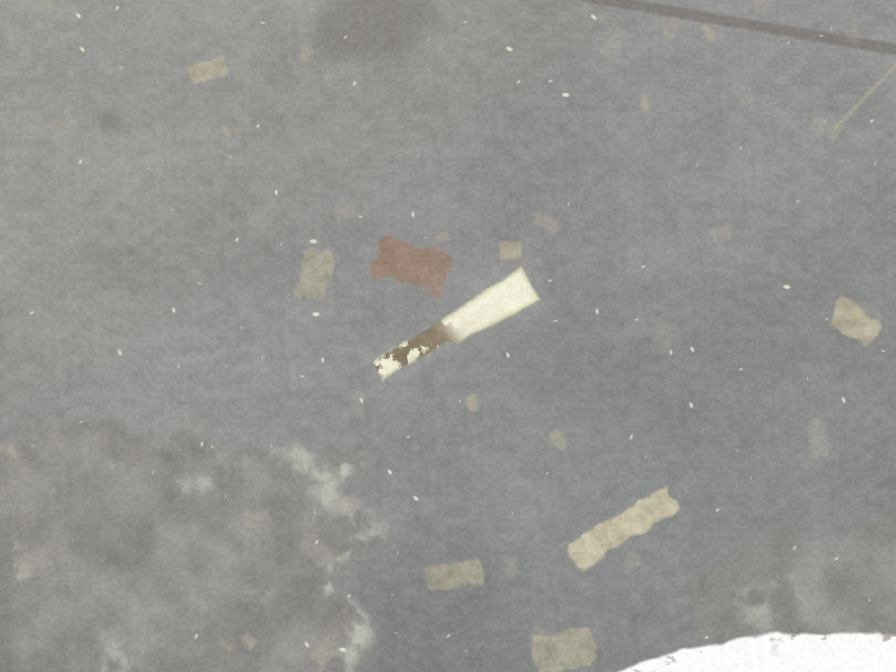
Give the GLSL for this texture, as a WebGL 1 fragment shader.

```glsl
precision highp float;
// Murky shallow water over silt, with pale shards, rocks and scattered grit.
uniform vec2 u_resolution;

#define SILT_DARK vec3(0.525, 0.537, 0.533)
#define SILT_HAZE vec3(0.618, 0.615, 0.597)
#define ROCK vec3(0.575, 0.562, 0.545)
#define CREAM vec3(0.91, 0.90, 0.82)
#define TAN vec3(0.71, 0.68, 0.58)
#define RUST vec3(0.61, 0.52, 0.46)
#define WEED vec3(0.49, 0.47, 0.45)
#define GRAIN 0.045
#define MOTTLE 0.075
#define SOFT 0.0035
#define GRIT_SHARE 0.13
#define STONE_SHARE 0.32

float hash(vec2 p) {
  return fract(sin(dot(p, vec2(127.1, 311.7))) * 43758.5453);
}

float noise(vec2 p) {
  vec2 i = floor(p), f = fract(p);
  f = f * f * (3.0 - 2.0 * f);
  return mix(mix(hash(i), hash(i + vec2(1, 0)), f.x),
             mix(hash(i + vec2(0, 1)), hash(i + vec2(1, 1)), f.x), f.y);
}

float fbm(vec2 p) {
  float sum = 0.0, gain = 0.5;
  for (int i = 0; i < 5; i++) {
    sum += gain * noise(p);
    p = mat2(1.6, 1.2, -1.2, 1.6) * p + 7.3;
    gain *= 0.5;
  }
  return sum;
}

float fill(float d, float w) { return 1.0 - smoothstep(-w, w, d); }

vec2 turn(vec2 p, float a) {
  float c = cos(a), s = sin(a);
  return vec2(c * p.x + s * p.y, c * p.y - s * p.x);
}

float box(vec2 p, vec2 size) {
  float r = 0.4 * min(size.x, size.y);
  vec2 d = abs(p) - size + r;
  return length(max(d, 0.0)) + min(max(d.x, d.y), 0.0) - r;
}

// Ragged stone fragment
float chip(vec2 p, vec2 centre, vec2 size, float angle) {
  float rag = (fbm(p * 45.0) - 0.48) * 0.9 * min(size.x, size.y);
  return fill(box(turn(p - centre, angle), size) + rag, SOFT);
}

float line(vec2 p, vec2 a, vec2 b, float width) {
  vec2 d = b - a;
  float t = clamp(dot(p - a, d) / dot(d, d), 0.0, 1.0);
  return fill(length(p - a - d * t) - width, SOFT);
}

// Small stones and bright grit, jittered in grid cells
vec3 scatter(vec3 col, vec2 p) {
  for (int k = 0; k < 5; k++) {
    float layer = float(k), cell = k < 2 ? 0.15 : 0.035 + 0.012 * layer;
    vec2 q = p / cell + layer * 17.3, id = floor(q);
    float pick = hash(id + 3.1), kind = hash(id + 8.7);
    vec2 at = (fract(q) - 0.3 - 0.4 * vec2(hash(id), hash(id + 5.3))) * cell;
    if (k < 2) {
      vec2 size = mix(vec2(0.008, 0.005), vec2(0.026, 0.014), kind);
      float d = box(turn(at, pick * 19.0), size) + 0.016 * (fbm(p * 50.0) - 0.45);
      float seen = step(pick, STONE_SHARE) * (0.25 + 0.5 * hash(id + 2.4));
      col = mix(col, mix(TAN, ROCK + 0.06, kind), seen * fill(d, 0.005));
    } else {
      at = turn(at, kind * 6.3) * vec2(0.7, 1.2);
      float d = length(at) - mix(0.0012, 0.0036, kind * kind);
      col = mix(col, CREAM, step(pick, GRIT_SHARE) * (0.4 + 0.5 * kind) * fill(d, 0.0018));
    }
  }
  return col;
}

// Long cream blade with a narrow, stained handle
vec3 blade(vec3 col, vec2 p) {
  vec2 q = turn(p - vec2(0.677, 0.512), 0.532);
  float body = smoothstep(-0.025, -0.005, q.x);
  float halfWidth = mix(0.015, 0.021 + 0.05 * max(q.x, 0.0), body);
  float side = abs(q.y - 0.004 * (1.0 - body)) - halfWidth;
  float d = max(side, abs(q.x) - 0.131) + 0.006 * (fbm(p * 60.0) - 0.48);
  float rim = smoothstep(-0.009, 0.0, max(side, q.x - 0.131));
  vec3 tone = mix(CREAM + 0.03, vec3(0.82, 0.83, 0.66), 0.7 * rim);
  float stain = smoothstep(0.43, 0.57, fbm(p * 75.0) + 0.12 * exp(-pow((q.x + 0.03) / 0.03, 2.0)));
  tone = mix(tone, vec3(0.55, 0.50, 0.42), stain * (1.0 - smoothstep(-0.03, 0.015, q.x)));
  col += 0.035 * exp(-max(d, 0.0) * 45.0);
  return mix(col, tone + 0.1 * (fbm(p * 55.0) - 0.5), fill(d, SOFT));
}

void main() {
  vec2 p = gl_FragCoord.xy / u_resolution.y;
  float broad = fbm(p * vec2(5.0, 8.0)), fine = fbm(p * vec2(55.0, 75.0));
  float wobble = fbm(p * 14.0) - 0.48;

  // Silt bed, hazier toward the upper left
  float haze = 0.44 + 0.55 * (p.y - 0.5) - 0.36 * (p.x - 0.67);
  vec3 col = mix(SILT_DARK, SILT_HAZE, clamp(haze, 0.0, 1.0));
  col += MOTTLE * (broad - 0.48) + MOTTLE * (fine - 0.48);

  // Weed, shadow and sunken stick
  float weed = fill(length((p - vec2(0.55, 0.98)) * vec2(0.7, 1.0)) - 0.055 + 0.12 * wobble, 0.035);
  weed += fill(length(p - vec2(0.16, 0.82)) - 0.02 + 0.05 * wobble, 0.02);
  col = mix(col, WEED, 0.55 * weed * (0.5 + fine));
  col -= 0.03 * fill(length((p - vec2(0.66, 0.02)) * vec2(1.0, 0.6)) - 0.11, 0.06);
  col = mix(col, WEED, 0.75 * line(p, vec2(0.87, 1.005), vec2(1.34, 0.925), 0.008));

  // Submerged rocks with a pale crust
  float shore = p.x - 0.54 - 0.02 * sin(p.y * 45.0 - 7.5) - 0.09 * wobble;
  float left = max(shore, p.y - 0.37 + 0.1 * p.x + 0.14 * wobble);
  float right = max(1.03 - p.x, p.y - 0.17 - 0.32 * (p.x - 1.05)) + 0.12 * wobble;
  float rough = fbm(p * 24.0 + 4.0);
  col = mix(col, ROCK + 0.2 * (rough - 0.5), 0.8 * fill(min(left, right), 0.02));
  float crust = fill(abs(left + 0.022) - 0.016, 0.014) * smoothstep(0.3, 0.5, p.x);
  crust += 0.7 * fill(left + 0.03, 0.03) * smoothstep(0.56, 0.68, fbm(p * 11.0 + 2.0));
  crust += 0.6 * fill(length(p - vec2(1.15, 0.1)) - 0.05, 0.04);
  col = mix(col, vec3(0.73, 0.73, 0.69), min(crust, 1.0) * smoothstep(0.42, 0.62, rough));

  col = scatter(col, p);

  // Main fragments
  vec3 stone = TAN + 0.22 * (fine - 0.48);
  col = mix(col, RUST + 0.1 * (fine - 0.5), 0.9 * chip(p, vec2(0.611, 0.606), vec2(0.054, 0.03), -0.3));
  col = mix(col, stone, 0.55 * chip(p, vec2(0.469, 0.59), vec2(0.024, 0.036), -0.3));
  col = mix(col, stone, 0.7 * chip(p, vec2(0.759, 0.627), vec2(0.016, 0.013), 0.0));
  col = mix(col, stone + 0.06, 0.95 * chip(p, vec2(0.927, 0.214), vec2(0.088, 0.021), 0.54));
  col = mix(col, stone + 0.03, 0.8 * chip(p, vec2(1.273, 0.519), vec2(0.036, 0.023), -0.6));
  col = mix(col, stone, 0.6 * chip(p, vec2(0.677, 0.144), vec2(0.042, 0.018), 0.15));
  col = mix(col, stone, 0.65 * chip(p, vec2(0.842, 0.033), vec2(0.046, 0.032), 0.3));
  col = mix(col, stone, 0.7 * chip(p, vec2(0.309, 0.896), vec2(0.028, 0.013), 0.3));
  col = mix(col, TAN, 0.75 * line(p, vec2(1.243, 0.809), vec2(1.34, 0.91), 0.002));
  col = blade(col, p);

  // Sunlit dry rock in the lower right corner
  float crest = 0.06 - 0.47 * pow(abs(p.x - 1.26), 2.0) - 0.05 * max(1.0 - p.x, 0.0);
  float dry = p.y - crest + 0.025 * wobble;
  float pits = smoothstep(0.56, 0.7, fbm(p * vec2(40.0, 60.0))) * smoothstep(-0.035, 0.0, dry);
  vec3 lit = mix(vec3(0.995, 0.99, 0.985), vec3(0.72, 0.67, 0.65), pits);
  col = mix(col, lit, fill(dry, SOFT));

  // Fine grain, fixed to the canvas
  col += GRAIN * (noise(p * 260.0) - 0.5);
  gl_FragColor = vec4(clamp(col, 0.0, 1.0), 1.0);
}
```
